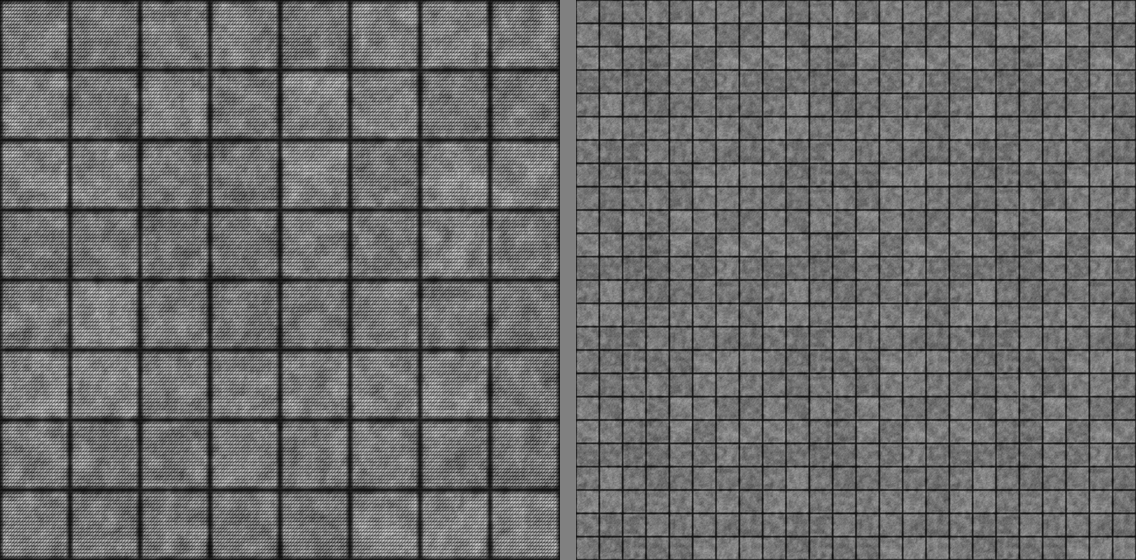
Left, the tile; right, the same tile 3 across and 3 down.
Write a Shadertoy shader that draws this texture.

```glsl
// Grey knitted cloth divided into 8 by 8 soft square pads by dark sunken seams.
// Slanted stitches run in rows; wrapping value noise mottles the yarn, and a
// hash shifts the tone of each pad and stitch. Every layer tiles the canvas.

const float PADS = 8.0;                       // pads across and down
const vec2 STITCHES = vec2(192.0, 160.0);     // stitches across, rows down
const float SEAM_REACH = 0.07;                // seam fade, in pad widths
const float SEAM_SHADE = 0.19;                // brightness left in the seam
const vec3 YARN = vec3(0.475);

// Sine-free hash, 0 to 1
float hash(vec2 cell, float seed) {
    vec3 q = fract(vec3(cell.xyx + seed) * vec3(0.1031, 0.1030, 0.0973));
    q += dot(q, q.yzx + 33.33);
    return fract((q.x + q.y) * q.z);
}

// Value noise that wraps after a whole number of cells
float tileNoise(vec2 uv, float cells, float seed) {
    vec2 p = uv * cells;
    vec2 i = floor(p);
    vec2 f = p - i;
    f = f * f * (3.0 - 2.0 * f);
    vec2 a = mod(i, cells);
    vec2 b = mod(i + 1.0, cells);
    float low = mix(hash(a, seed), hash(vec2(b.x, a.y), seed), f.x);
    float high = mix(hash(vec2(a.x, b.y), seed), hash(b, seed), f.x);
    return mix(low, high, f.y);
}

// Mottling, centred on zero
float mottle(vec2 uv) {
    float sum = 0.0;
    float weight = 0.5;
    float cells = 40.0;
    for (int octave = 0; octave < 3; octave++) {
        sum += weight * (tileNoise(uv, cells, float(octave) * 17.0) - 0.5);
        weight *= 0.6;
        cells *= 2.0;
    }
    return sum;
}

// Rows of stitches leaning to the right, centred on zero
float knit(vec2 uv, vec2 count) {
    const float TAU = 6.28319;
    vec2 p = uv * count;
    float rise = fract(p.y);
    float across = p.x - 0.75 * rise;
    float row = -cos(TAU * rise);
    float strand = cos(TAU * across);
    vec2 stitch = vec2(mod(floor(across + 0.5), count.x), mod(floor(p.y), count.y));
    float variation = hash(stitch, 71.0) - 0.5;
    return 0.12 * row + 0.11 * strand + 0.08 * variation;
}

// Brightness factor: dark at pad borders, one inside
float seamShade(vec2 padPos, float wobble) {
    vec2 edge = 0.5 - abs(fract(padPos) - 0.5);
    vec2 open = smoothstep(vec2(0.0), vec2(SEAM_REACH), edge + wobble);
    return mix(SEAM_SHADE, 1.0, open.x * open.y);
}

void mainImage(out vec4 fragColor, in vec2 fragCoord) {
    vec2 uv = fragCoord / iResolution.xy;
    vec2 padPos = uv * PADS;

    // Cloth tone
    float blotch = mottle(uv);
    float padTone = 0.06 * (hash(mod(floor(padPos), PADS), 5.0) - 0.5);
    vec3 cloth = YARN + knit(uv, STITCHES) + 0.26 * blotch + padTone;

    // Sunken seams with slightly uneven borders
    cloth *= seamShade(padPos, 0.015 * blotch);
    fragColor = vec4(clamp(cloth, 0.0, 1.0), 1.0);
}
```
